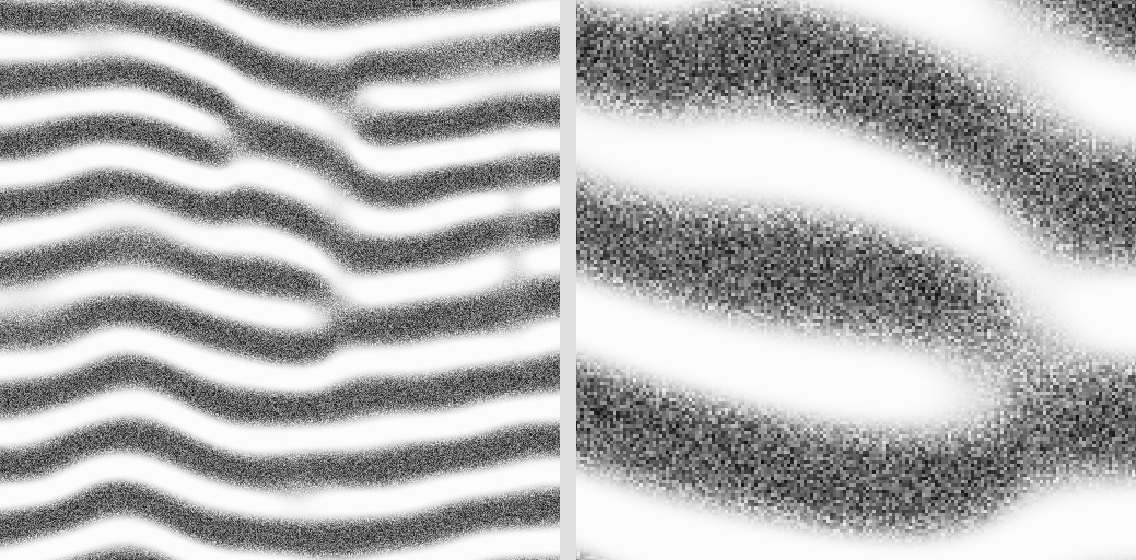
Left, the full canvas; right, a detail of the centre.
A three.js fragment shader for this pattern:

```glsl
// Grainy grey ripples: nine wavy horizontal bands with forks and soft breaks.
varying vec2 vUv;

const float TAU = 6.2831853;

float hash(vec2 cell) {
  vec3 q = fract(cell.xyx * vec3(0.1031, 0.103, 0.0973));
  q += dot(q, q.yzx + 33.33);
  return fract((q.x + q.y) * q.z);
}

// Soft round spot, 1 at its centre
float spot(vec2 p, vec2 centre, vec2 size) {
  vec2 q = (p - centre) / size;
  return exp(-dot(q, q));
}

// Phase turn around a fork, in periods
float turn(vec2 p, vec2 fork) {
  return atan(p.y - fork.y, 3.0 * (p.x - fork.x)) / TAU;
}

// Contrast fades to nothing at a fork
float fade(vec2 p, vec2 fork) {
  return smoothstep(-0.015, 0.075, length((p - fork) * vec2(1.0, 0.9)));
}

// Downward sag of the bands
float sag(vec2 p) {
  float crest = 0.05 * smoothstep(-0.05, 0.42, p.y) * exp(-pow(abs(p.x - 0.23) / 0.13, 2.0));
  float rise = 0.05 + 0.04 * exp(-pow(abs(p.y - 0.43) / 0.14, 2.0));
  float wobble = 0.003 * sin(17.0 * p.x + 9.0 * p.y) + 0.002 * sin(31.0 * p.x - 23.0 * p.y);
  return 0.02 - crest - rise * smoothstep(0.6, 1.05, p.x) + wobble;
}

void main() {
  vec2 p = vec2(vUv.x, 1.0 - vUv.y);
  vec2 leftFork = vec2(0.41, 0.25);
  vec2 upperFork = vec2(0.635, 0.2);
  vec2 lowerFork = vec2(0.59, 0.55);

  // Band phase: whole numbers lie on the dark centres
  float phase = (p.y - sag(p)) / 0.1165;
  phase += 0.5 * (1.0 - smoothstep(0.15, 0.67, p.x)) - turn(p, leftFork);
  phase += turn(p, upperFork) - turn(p, lowerFork);

  // Contrast, with worn patches
  float contrast = fade(p, leftFork) * fade(p, upperFork) * fade(p, lowerFork);
  contrast *= 1.0 - 0.65 * spot(p, vec2(0.86, 0.11), vec2(0.12, 0.06));
  contrast *= 1.0 - 0.6 * spot(p, vec2(0.92, 0.43), vec2(0.03, 0.2));
  contrast *= 1.0 - 0.5 * spot(p, vec2(0.6, 0.38), vec2(0.035, 0.16));
  contrast *= 1.0 - 0.5 * spot(p, vec2(0.24, 0.43), vec2(0.11, 0.06));
  contrast *= 1.0 - 0.6 * spot(p, vec2(0.04, 0.56), vec2(0.1, 0.06));
  contrast *= 1.0 - 0.5 * spot(p, vec2(0.53, 0.88), vec2(0.05, 0.05));
  contrast *= 1.0 - 0.5 * spot(p, vec2(0.17, 0.06), vec2(0.06, 0.07));
  contrast *= 0.95 + 0.05 * sin(13.0 * p.x + 4.0 * sin(7.0 * p.y));

  // Soft band profile, then grain that grows with darkness
  float ink = smoothstep(0.1, 0.95, 0.5 + 0.5 * contrast * cos(TAU * phase));
  vec2 cell = floor(vUv * 512.0);
  float grain = hash(cell) + hash(cell + 731.0) - 1.0;
  float grey = 0.99 - 0.61 * ink + 0.34 * grain * smoothstep(0.0, 0.7, ink);

  gl_FragColor = vec4(vec3(clamp(grey, 0.0, 1.0)), 1.0);
}
```
